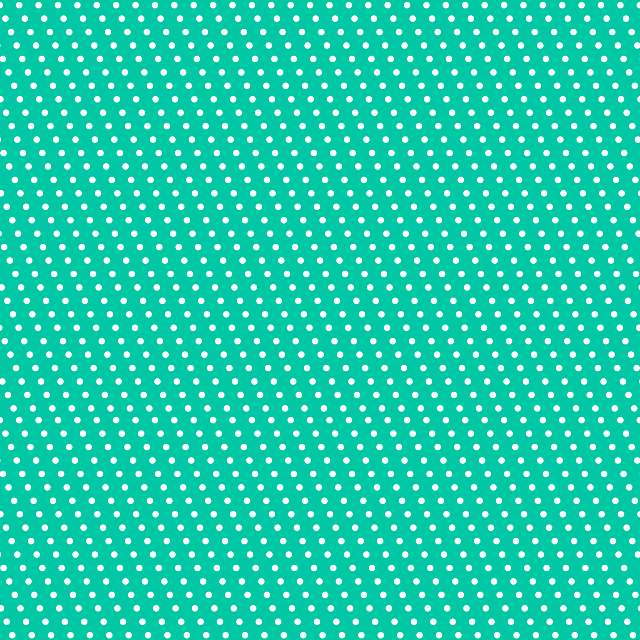
Reproduce this pattern procedurally as a WebGL 2 fragment shader.

```glsl
#version 300 es
precision highp float;

uniform vec2 u_resolution;
out vec4 outColor;

const vec3 GROUND_COLOR = vec3(0.0, 0.784, 0.643);
const vec3 DOT_COLOR = vec3(1.0);

const float COLUMNS = 33.0;         // dots across the canvas
const float DOT_RADIUS = 0.0051;
const float ROW_PITCH = 0.02100;
const float TILE_ROWS = 31.0;
const float TILE_HEIGHT = 0.6484;   // slightly short, so rows close up at the seam
const float TILE_TOP = -0.0011;     // measured downward from the top edge
const float FIRST_ROW = 0.0092;     // first row centre below the tile top
const float ROW_SHIFT = 9.0 / 31.0; // sideways step per row, in columns
const float COLUMN_OFFSET = -0.01;
const float EDGE_PIXELS = 0.45;     // half width of the smoothed edge

// Signed distance to the nearest dot of the slanted lattice.
float dotDistance(vec2 p) {
    float y = mod(p.y - TILE_TOP, TILE_HEIGHT) - FIRST_ROW;
    float row = clamp(round(y / ROW_PITCH), 0.0, TILE_ROWS - 1.0);

    float column = p.x * COLUMNS - COLUMN_OFFSET - row * ROW_SHIFT;
    float x = (fract(column + 0.5) - 0.5) / COLUMNS;

    return length(vec2(x, y - row * ROW_PITCH)) - DOT_RADIUS;
}

void main() {
    vec2 p = gl_FragCoord.xy / u_resolution.y;
    p.y = 1.0 - p.y; // rows are counted from the top

    float edge = EDGE_PIXELS / u_resolution.y;
    float coverage = 1.0 - smoothstep(-edge, edge, dotDistance(p));

    outColor = vec4(mix(GROUND_COLOR, DOT_COLOR, coverage), 1.0);
}
```
